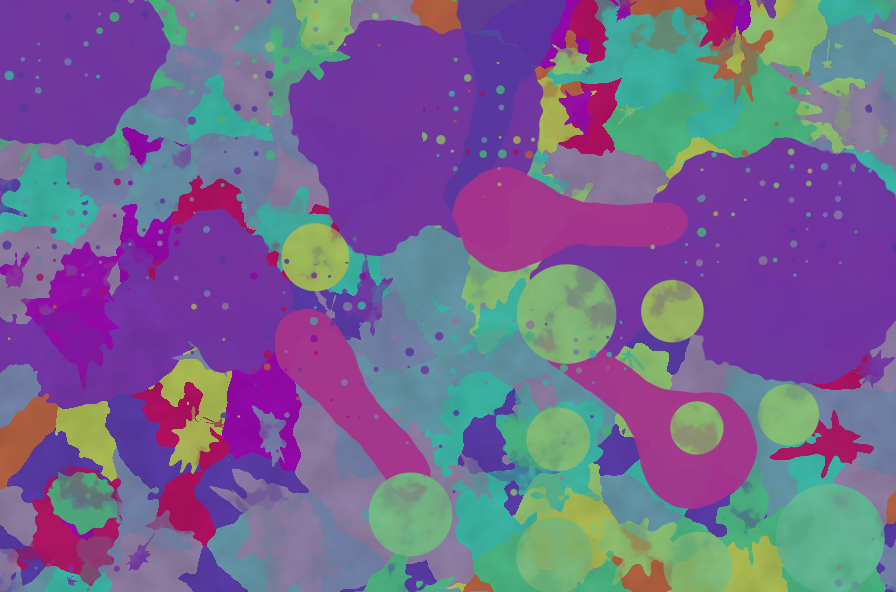
This background is drawn by a Shadertoy shader. Its source:

```glsl
// Layered paint: ragged cellular patches, spiky splats, broad purple pools,
// tapered magenta strokes, mottled round discs and fine flecks.
// Every layer is scattered by hashed grids or short loops, painted back to front.

const float TAU = 6.2831853;
const float PATCH_SIZE = 0.105;
const float DISC_CELL = 0.21;
const float FLECK_CELL = 0.026;
const vec3 PURPLE = vec3(0.44, 0.20, 0.63);
const vec3 INDIGO = vec3(0.33, 0.22, 0.62);
const vec3 MAGENTA = vec3(0.65, 0.20, 0.55);
const vec3 LIME = vec3(0.53, 0.72, 0.42);
const vec3 SEA = vec3(0.36, 0.69, 0.57);
const vec3 YELLOW = vec3(0.64, 0.70, 0.31);

// Ordered as a hue loop so that neighbouring values stay related.
const vec3 PAINTS[12] = vec3[12](
    vec3(0.66, 0.06, 0.36), vec3(0.56, 0.03, 0.64), PURPLE, INDIGO,
    vec3(0.43, 0.49, 0.63), vec3(0.53, 0.47, 0.61), vec3(0.37, 0.56, 0.62),
    vec3(0.22, 0.68, 0.62), vec3(0.28, 0.68, 0.48), LIME, YELLOW,
    vec3(0.67, 0.36, 0.24));

float hash(vec2 p) {
    vec3 q = fract(vec3(p.xyx) * 0.1031);
    q += dot(q, q.yzx + 33.33);
    return fract((q.x + q.y) * q.z);
}
vec2 hash2(vec2 p) { return vec2(hash(p + 5.1), hash(p + 41.7)); }

float noise(vec2 p) {
    vec2 i = floor(p), f = fract(p);
    f = f * f * (3.0 - 2.0 * f);
    return mix(mix(hash(i), hash(i + vec2(1, 0)), f.x),
               mix(hash(i + vec2(0, 1)), hash(i + vec2(1, 1)), f.x), f.y);
}
float fbm(vec2 p) {
    float sum = 0.0, amp = 0.5;
    for (int i = 0; i < 4; i++) {
        sum += amp * noise(p);
        p = mat2(1.6, 1.2, -1.2, 1.6) * p + 7.3;
        amp *= 0.5;
    }
    return sum / 0.9375;
}

float cover(float d) { float w = 0.8 / iResolution.y; return smoothstep(w, -w, d); }
mat2 turn(float a) { return mat2(cos(a), sin(a), -sin(a), cos(a)); }

// Slow sines choose the local hue family; the hash spreads around it.
vec3 paintAt(vec2 p, float h) {
    float hue = 0.50 + 0.22 * sin(4.0 * p.x - 2.4) + 0.20 * sin(5.0 * p.y - 3.1);
    return PAINTS[int(fract(hue + 0.55 * (h - 0.5)) * 11.999)];
}

// Nearest jittered cell gives each patch its colour.
vec3 patches(vec2 p) {
    vec2 base = floor(p / PATCH_SIZE), nearest = base;
    float best = 9.0;
    for (int k = 0; k < 9; k++) {
        vec2 id = base + vec2(k % 3 - 1, k / 3 - 1);
        float d = length(p / PATCH_SIZE - id - hash2(id));
        if (d < best) { best = d; nearest = id; }
    }
    return paintAt(nearest * PATCH_SIZE, hash(nearest + 3.0));
}

void splats(inout vec3 col, vec2 p, float cell, float amount, float rough, float dry) {
    float seed = 97.0 * cell;
    for (int k = 0; k < 9; k++) {
        vec2 id = floor(p / cell) + vec2(k % 3 - 1, k / 3 - 1);
        float h = hash(id + seed), g = hash(id + seed + 17.3);
        if (h > amount) continue;
        vec2 centre = (id + 0.25 + 0.5 * hash2(id + seed)) * cell;
        vec2 q = turn(TAU * g) * (p - centre) / cell;
        q.y *= 1.0 + 1.2 * fract(g * 7.0);
        float r = length(q);
        float spike = pow(noise(q / max(r, 1e-4) * 4.0 + id * 7.0 + 50.0), 4.0);
        float edge = (0.30 + 0.18 * fract(g * 13.0)) * (0.8 + spike);
        float a = cover((r - edge) * cell + rough * (0.3 + cell));
        col = mix(col, paintAt(centre, hash(id + seed + 31.0)), a * mix(0.6, 0.95, dry));
    }
}

float pools(vec2 p) {
    float d = 1.0;
    for (int i = 0; i < 5; i++) {
        float t = float(i);
        vec2 c = vec2(0.08 + 0.31 * t, 0.74 - 0.05 * t + 0.2 * cos(2.75 * t));
        float e = length(p - c) - 0.165 - 0.04 * cos(TAU * 0.5 * t);
        float s = max(0.07 - abs(d - e), 0.0) / 0.07;
        d = min(d, e) - s * s * 0.0175;
    }
    return d;
}

float stroke(vec2 p, vec2 head, vec2 tail, float wide, float thin) {
    float t = clamp(dot(p - head, tail) / dot(tail, tail), 0.0, 1.0);
    return length(p - head - tail * t) - mix(wide, thin, smoothstep(0.0, 0.5, t));
}

void discs(inout vec3 col, vec2 p, float dry, float mottle) {
    for (int k = 0; k < 9; k++) {
        vec2 id = floor(p / DISC_CELL) + vec2(k % 3 - 1, k / 3 - 1);
        vec2 c = (id + 0.2 + 0.6 * hash2(id + 71.0)) * DISC_CELL;
        float low = smoothstep(0.55, 0.35, c.y) * smoothstep(0.4, 0.7, c.x);
        if (hash(id + 83.0) > mix(0.14, 0.7, low)) continue;
        float h = hash(id + 59.0);
        vec3 tint = mix(mix(YELLOW, LIME, h), mix(LIME, SEA, h), low);
        float a = cover(length(p - c) - mix(0.045, 0.095, h));
        col = mix(col, tint * (0.92 + 0.16 * mottle), a * mix(0.72, 0.97, dry));
    }
}

void flecks(inout vec3 col, vec2 p) {
    vec2 id = floor(p / FLECK_CELL);
    float h = hash(id + 13.0), clump = smoothstep(0.45, 0.8, noise(p * 5.0 + 20.0));
    vec2 c = (id + 0.35 + 0.3 * hash2(id)) * FLECK_CELL;
    float r = FLECK_CELL * mix(0.08, 0.32, h * h);
    float a = step(hash(id + 29.0), 0.5 * clump) * cover(length(p - c) - r);
    col = mix(col, paintAt(c, fract(h * 9.0)), 0.85 * a);
}

void mainImage(out vec4 fragColor, in vec2 fragCoord) {
    vec2 p = fragCoord / iResolution.y;
    vec2 warp = vec2(fbm(p * 7.0), fbm(p * 7.0 + 30.0)) - 0.5;
    float grit = noise(p * 75.0) - 0.5, mottle = fbm(p * 26.0 + 9.0);
    float dry = smoothstep(0.36, 0.5, mottle);
    float rough = 0.25 * warp.x + 0.05 * grit;

    // Busy ground
    vec3 col = patches(p + 0.16 * warp + 0.012 * grit);
    splats(col, p, 0.34, 0.75, rough, dry);
    splats(col, p, 0.19, 0.45, rough, dry);
    splats(col, p, 0.085, 0.28, rough, dry);
    col *= 0.92 + 0.16 * mottle;

    // Broad flat masses
    float pool = pools(p + 0.13 * warp) + 0.008 * grit;
    vec3 poolTint = PURPLE + 0.05 * warp.x * vec3(1.0, 0.2, -0.4);
    col = mix(col, poolTint, 0.97 * cover(pool));
    float band = stroke(p + 0.05 * warp, vec2(0.87, 1.0), vec2(-0.08, -0.34), 0.09, 0.03);
    col = mix(col, INDIGO, 0.88 * cover(band + 0.006 * grit));
    for (int i = 0; i < 3; i++) {
        float t = float(i), a = -0.9 + 0.85 * t * t;
        vec2 head = vec2(0.52 + 0.33 * t, 0.42 + 0.23 * sin(2.0 * t));
        float d = stroke(p + 0.035 * warp, head, 0.28 * vec2(cos(a), sin(a)), 0.06 + 0.02 * t, 0.035);
        col = mix(col, MAGENTA, 0.95 * cover(d));
    }

    // Top details
    splats(col, p + 3.7, 0.13, 0.09, rough, dry);
    discs(col, p, dry, mottle);
    flecks(col, p);
    fragColor = vec4(col, 1.0);
}
```
